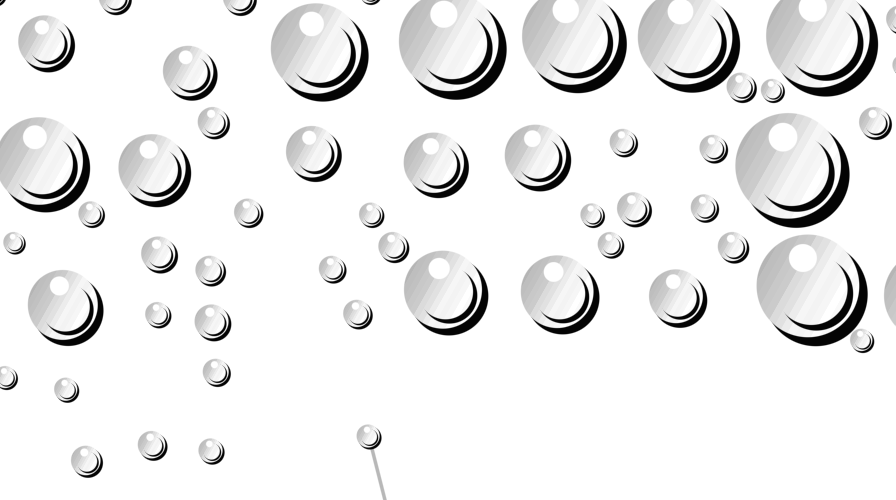
Write a WebGL 1 fragment shader that draws this pattern.

```glsl
precision highp float;

uniform vec2 u_resolution;

const vec3 PAPER = vec3(1.0);
const vec3 INK = vec3(0.015);
const vec3 STALK_GRAY = vec3(0.72);
const float CELL = 0.25;
const float HALF_CELL = 0.125;
const float BOTTOM_MARGIN = 0.04;
const float GAP = 0.004;

float hash(vec2 p) {
    return fract(sin(dot(p, vec2(127.1, 311.7))) * 43758.5453);
}

vec2 hash2(vec2 p) {
    return vec2(hash(p + 3.7), hash(p + 19.3));
}

// Coverage of a shape from its signed distance.
float cover(float dist, float soft) {
    return 1.0 - smoothstep(-soft, soft, dist);
}

float disc(vec2 q, vec2 center, float radius, float soft) {
    return cover(length(q - center) - radius, soft);
}

float segmentDistance(vec2 p, vec2 a, vec2 b) {
    vec2 ab = b - a;
    return length(p - a - ab * clamp(dot(p - a, ab) / dot(ab, ab), 0.0, 1.0));
}

// Slanted gray steps that fade to white on the right.
float bandedTone(vec2 q, float soft) {
    float across = dot(q, vec2(0.87, -0.49)) * 7.5;
    float band = floor(across);
    float blend = smoothstep(1.0 - min(8.0 * soft, 0.9), 1.0, fract(across));
    float uneven = mix(hash(vec2(band, 5.0)), hash(vec2(band + 1.0, 5.0)), blend) - 0.5;
    float ramp = smoothstep(-9.5, 3.5, band + blend);
    return min(mix(0.70, 1.0, ramp) + 0.05 * uneven, 1.0);
}

// Glossy ball: dark rim, banded body, inner crescent and round highlight.
vec3 paintBubble(vec3 under, vec2 p, vec2 center, float radius, float softness) {
    vec2 q = (p - center) / radius;
    float soft = softness / radius;
    vec3 color = mix(under, INK, disc(q, vec2(0.07, -0.07), 0.93, soft));
    color = mix(color, vec3(bandedTone(q, soft)), disc(q, vec2(-0.07, 0.08), 0.92, soft));
    float crescent = disc(q, vec2(0.08, -0.06), 0.66, soft)
                   * (1.0 - disc(q, vec2(-0.01, 0.03), 0.65, soft));
    color = mix(color, INK, crescent);
    return mix(color, PAPER, disc(q, vec2(-0.16, 0.58), 0.25, soft));
}

// One large bubble, with a small companion in the opposite corner if it fits.
vec3 paintLargeCell(vec3 under, vec2 local, vec2 id, float soft) {
    float radius = mix(0.052, 0.116, hash(id + 7.1));
    float smallRadius = mix(0.022, 0.034, hash(id + 11.9));
    vec2 offset = (hash2(id) * 2.0 - 1.0) * (HALF_CELL - radius - GAP);
    vec2 corner = -sign(offset) * (HALF_CELL - smallRadius - GAP);
    vec3 color = paintBubble(under, local, offset, radius, soft);
    if (distance(offset, corner) > radius + smallRadius + GAP) {
        color = paintBubble(color, local, corner, smallRadius, soft);
    }
    return color;
}

// A loose cluster of small bubbles, one in most quarters of the cell.
vec3 paintCluster(vec3 under, vec2 local, vec2 id, float soft) {
    vec2 quarter = step(vec2(0.0), local);
    vec2 seed = id * 2.0 + quarter + 41.3;
    if (hash(seed) > 0.8) return under;
    float radius = mix(0.023, 0.039, hash(seed + 2.3));
    float room = 0.5 * HALF_CELL - radius - GAP;
    vec2 center = (quarter - 0.5) * HALF_CELL + (hash2(seed) * 2.0 - 1.0) * room;
    return paintBubble(under, local, center, radius, soft);
}

// Rows of cells, each row slid sideways by its own amount.
vec3 paintScatter(vec3 under, vec2 p, float clearFrom, float soft) {
    float row = floor((p.y - BOTTOM_MARGIN) / CELL);
    float slide = hash(vec2(row, 8.4)) * CELL;
    float column = floor((p.x + slide) / CELL);
    vec2 id = vec2(column, row);
    vec2 local = p + vec2(slide, -BOTTOM_MARGIN) - (id + 0.5) * CELL;
    float rightEdge = (column + 1.0) * CELL - slide;
    bool empty = row < 0.0 || (row < 0.5 && rightEdge > clearFrom);
    if (empty) return under;
    if (hash(id + 23.6) < 0.27) return paintCluster(under, local, id, soft);
    return paintLargeCell(under, local, id, soft);
}

void main() {
    vec2 p = gl_FragCoord.xy / u_resolution.y;
    float soft = 0.8 / u_resolution.y;

    // Small bubble on a thin stalk beside the open corner.
    vec2 stalkTop = vec2(0.738, 0.126);
    float stalk = segmentDistance(p, stalkTop, vec2(0.775, -0.02)) - 0.0035;
    vec3 color = mix(PAPER, STALK_GRAY, cover(stalk, soft));
    color = paintBubble(color, p, stalkTop, 0.025, soft);

    color = paintScatter(color, p, 0.71, soft);
    gl_FragColor = vec4(color, 1.0);
}
```
